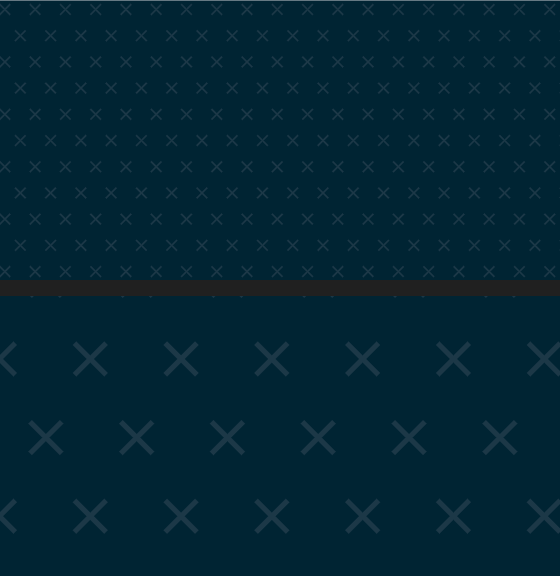
Top, the full canvas; bottom, a detail of the centre.
Write a WebGL 1 fragment shader that draws this pattern.

```glsl
precision highp float;

uniform vec2 u_resolution;

// Lengths are fractions of the canvas height
#define PITCH vec2(0.1081, 0.0936)
#define FIRST_CROSS vec2(0.0174, 0.0339)
#define ROW_SHIFT 0.511
#define ARM_LENGTH 0.0266
#define STROKE_WIDTH 0.0061
#define EDGE_WIDTH 0.0026
#define GROUND_COLOR vec3(0.0, 0.14, 0.20)
#define CROSS_COLOR vec3(0.11, 0.22, 0.28)
#define EDGE_COLOR vec3(0.55, 0.60, 0.63)

float boxDistance(vec2 p, vec2 halfSize) {
  vec2 d = abs(p) - halfSize;
  return length(max(d, 0.0)) + min(max(d.x, d.y), 0.0);
}

// Two square-ended strokes crossing on the diagonals
float crossDistance(vec2 p) {
  vec2 diagonal = vec2(p.x + p.y, p.y - p.x) * 0.70711;
  vec2 arm = vec2(ARM_LENGTH, 0.5 * STROKE_WIDTH);
  return min(boxDistance(diagonal, arm), boxDistance(diagonal, arm.yx));
}

// Offset from the nearest cross centre, with alternate rows shifted
vec2 staggeredCell(vec2 p) {
  vec2 grid = (p - FIRST_CROSS) / PITCH;
  float row = floor(grid.y + 0.5);
  grid.x -= ROW_SHIFT * mod(row, 2.0);
  return (fract(grid + 0.5) - 0.5) * PITCH;
}

float coverage(float distance, float pixel) {
  return clamp(0.5 - distance / pixel, 0.0, 1.0);
}

void main() {
  float pixel = 1.0 / u_resolution.y;
  vec2 p = gl_FragCoord.xy * pixel;
  p.y = 1.0 - p.y; // measure rows down from the top

  float crosses = coverage(crossDistance(staggeredCell(p)), pixel);
  vec3 color = mix(GROUND_COLOR, CROSS_COLOR, crosses);

  // Pale hairline along the top
  color = mix(color, EDGE_COLOR, coverage(p.y - EDGE_WIDTH, pixel));

  gl_FragColor = vec4(color, 1.0);
}
```
